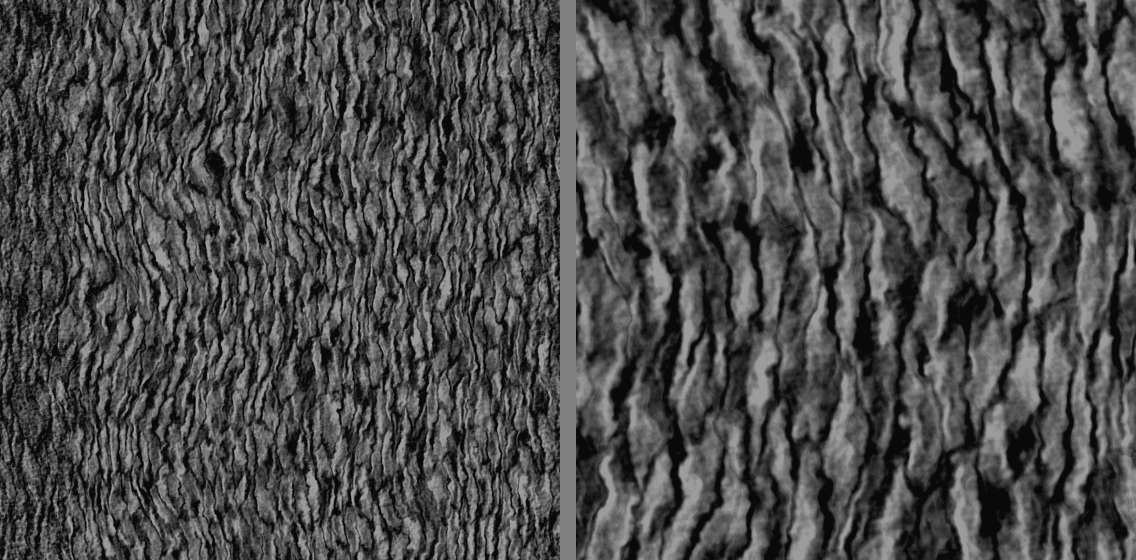
Left, the full canvas; right, a detail of the centre.
This texture is drawn by a Shadertoy shader. Its source:

```glsl
#define RIDGES 42.0        // grooves across the canvas
#define ROWS 10.0          // ridge lengths up the canvas
#define LEAN 0.021         // sideways sway of the ridges
#define JAGGED 0.0075      // roughness of plate outlines
#define BEVEL 0.34         // edge distance where the plate top begins
#define LEVEL 0.46         // mean height
#define GRIT 0.44          // strength of fibres and pits
#define RELIEF 0.42        // strength of the side light
#define DARKEST 0.035
#define BRIGHTEST 0.61

vec2 hash2(vec2 p) {
    vec3 a = fract(p.xyx * vec3(0.1031, 0.1030, 0.0973));
    a += dot(a, a.yzx + 33.33);
    return fract((a.xx + a.yz) * a.zy);
}

float slopeAt(vec2 corner, vec2 toPoint) {
    return dot(hash2(corner + 50.0) * 2.0 - 1.0, toPoint);
}

// Gradient noise around zero
float noise(vec2 p) {
    vec2 cell = floor(p), f = fract(p);
    vec2 s = f * f * f * (f * (f * 6.0 - 15.0) + 10.0);
    vec2 r = vec2(1, 0), u = vec2(0, 1);
    float low = mix(slopeAt(cell, f), slopeAt(cell + r, f - r), s.x);
    float high = mix(slopeAt(cell + u, f - u), slopeAt(cell + 1.0, f - 1.0), s.x);
    return mix(low, high, s.y);
}

float fbm(vec2 p) {
    return noise(p) + 0.5 * noise(p * 2.03 + 17.3) + 0.25 * noise(p * 4.1 + 31.7);
}

// Bends the vertical grain: a broad sway, wandering ridges, ragged outlines
vec2 grain(vec2 p) {
    float offCentre = (p.x - 0.33) / 0.2;
    float sway = LEAN * sin((p.y - 0.82) * 13.1) * exp(-offCentre * offCentre);
    float wander = 0.030 * noise(p * vec2(6.0, 5.0) + 40.0)
                 + 0.016 * noise(p * vec2(17.0, 12.0) + 80.0);
    vec2 ragged = vec2(fbm(p * vec2(65.0, 50.0)), fbm(p * vec2(60.0, 45.0) + 90.0));
    return p + vec2(wander - sway, 0.0) + ragged * JAGGED * vec2(1.0, 2.4);
}

// Mossy, crumbled strips at the two sides
float crumble(vec2 p) {
    float x = p.x + 0.06 * fbm(p * 6.0);
    return max(smoothstep(0.19, 0.06, x), 0.7 * smoothstep(0.93, 1.0, x));
}

// x: distance to the plate edge, y: random value of the plate
vec2 plates(vec2 q) {
    vec2 home = floor(q);
    float nearest = 9.0, second = 9.0, tint = 0.0;
    for (int j = -1; j <= 1; j++)
    for (int i = -1; i <= 1; i++) {
        vec2 cell = home + vec2(i, j);
        float d = length(cell + hash2(cell + 60.0) - q);
        if (d < nearest) {
            second = nearest;
            nearest = d;
            tint = hash2(cell + 131.0).y;
        } else {
            second = min(second, d);
        }
    }
    return vec2(second - nearest, tint);
}

float barkHeight(vec2 p) {
    vec2 g = grain(p);
    // Evenly spaced grooves that fork where their phase drifts
    float drift = 1.5 * noise(g * vec2(RIDGES * 0.6, ROWS) + 61.0);
    float grooves = 0.20 * sin(6.2832 * (g.x * RIDGES + drift))
                  + 0.48 * noise(g * vec2(RIDGES * 1.3, ROWS * 1.2) + 9.0)
                  + 0.52 * noise(g * vec2(RIDGES * 2.2, ROWS * 2.6) + 33.0);
    // Outlines of plates cut across the grooves
    vec2 plate = plates(g * vec2(RIDGES * 1.12, ROWS * 1.3) + 20.0);
    float top = smoothstep(0.0, BEVEL, plate.x) - 0.66;
    // Narrow fibres and pits, deepest in the crumbled strips
    float fibres = fbm(g * vec2(125.0, 52.0) + 5.0);
    float pits = fbm(p * 150.0 + 3.0);
    float grit = GRIT * (0.6 * fibres + mix(0.5, 1.5, crumble(p)) * pits);
    return LEVEL + grooves + 0.44 * top + 0.14 * (plate.y - 0.5) + grit;
}

float barkTone(vec2 p) {
    float h = barkHeight(p);
    float slope = h - barkHeight(p + vec2(-0.0030, 0.0015));
    // Broad patches of dimmer bark
    float patches = 1.0 + 0.12 * fbm(p * vec2(3.0, 5.0) + 12.0);
    float dim = patches * mix(1.0, 0.70, crumble(p));
    return mix(DARKEST, BRIGHTEST, clamp((h + RELIEF * slope) * dim, 0.0, 1.0));
}

void mainImage(out vec4 fragColor, in vec2 fragCoord) {
    // Four samples per pixel smooth the edges
    float tone = 0.0;
    for (int j = 0; j < 2; j++)
    for (int i = 0; i < 2; i++) {
        vec2 offset = (vec2(i, j) - 0.5) * 0.5;
        tone += 0.25 * barkTone((fragCoord + offset) / iResolution.xy);
    }
    fragColor = vec4(vec3(tone), 1.0);
}
```
